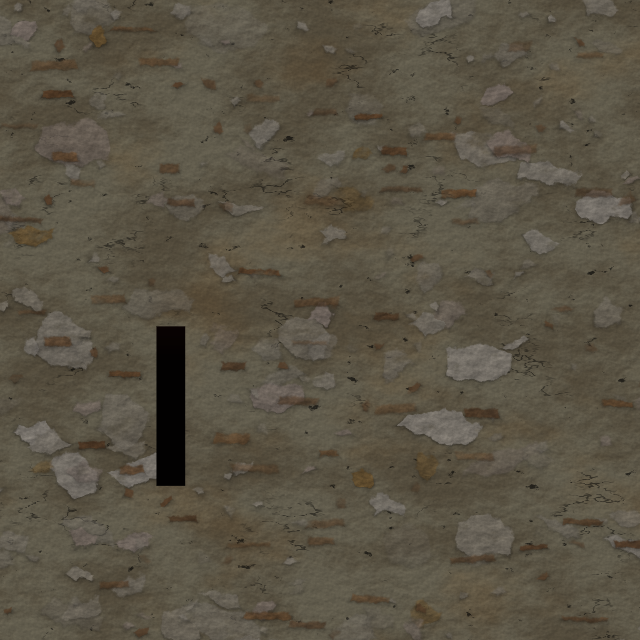
Write a Shadertoy shader that draws this texture.

```glsl
// Weathered rubble wall: mottled lime mortar with pale angular stones, thin
// brick slivers, ochre lumps, cracks and one dark upright slot.
// Jittered grids of noisy polygons are layered over gradient-noise mortar.

const float TAU = 6.2831853;

struct Chip { float dist; float id; vec2 local; };

float hash1(vec2 p) {
    vec3 q = fract(p.xyx * 0.1031);
    q += dot(q, q.yzx + 33.33);
    return fract((q.x + q.y) * q.z);
}

vec2 hash2(vec2 p) {
    return vec2(hash1(p), hash1(p + vec2(57.3, 113.7)));
}

float gradientDot(vec2 cell, vec2 offset) {
    float a = TAU * hash1(cell);
    return dot(vec2(cos(a), sin(a)), offset);
}

float gradientNoise(vec2 p) {
    vec2 i = floor(p), f = p - i;
    vec2 u = f * f * f * (f * (f * 6.0 - 15.0) + 10.0);
    vec2 e = vec2(1.0, 0.0);
    float low = mix(gradientDot(i, f), gradientDot(i + e, f - e), u.x);
    float high = mix(gradientDot(i + e.yx, f - e.yx), gradientDot(i + 1.0, f - 1.0), u.x);
    return 1.4 * mix(low, high, u.y);
}

float fbm(vec2 p) {
    float sum = 0.0, amp = 0.5;
    for (int i = 0; i < 5; i++) {
        sum += amp * gradientNoise(p);
        p = mat2(1.6, 1.2, -1.2, 1.6) * p + 17.1;
        amp *= 0.55;
    }
    return sum;
}

// Ragged displacement that roughens polygon outlines.
vec2 roughen(vec2 p, float freq, float amp) {
    return p + amp * vec2(fbm(p * freq + 40.0), fbm(p * freq + 90.0));
}

// Irregular polygon whose sides touch a randomly dented ellipse.
float polygonDist(vec2 q, vec2 halfSize, float sides, float jitter, vec2 seed) {
    float d = -1.0;
    for (float k = 0.0; k < sides; k++) {
        vec2 r = hash2(seed + k * 7.31);
        float a = TAU * k / sides + jitter * (r.x - 0.5);
        vec2 n = normalize(vec2(cos(a), sin(a)) / halfSize);
        d = max(d, dot(q, n) - length(halfSize * n) * mix(0.7, 1.1, r.y));
    }
    return d;
}

// Nearest chip of a jittered grid; density is the share of filled cells.
Chip scatter(vec2 p, vec2 grid, float density, vec2 halfSize, float sides, float tilt, float seed) {
    Chip best = Chip(1.0, 0.0, vec2(0.0));
    vec2 home = floor(p * grid);
    for (int j = -1; j <= 1; j++)
    for (int i = -1; i <= 1; i++) {
        vec2 cell = home + vec2(i, j);
        vec2 key = cell + seed;
        if (hash1(key + 3.7) > density) continue;
        vec2 q = p - (cell + mix(vec2(0.1), vec2(0.9), hash2(key))) / grid;
        float a = tilt * (2.0 * hash1(key + 9.1) - 1.0);
        q = mat2(cos(a), -sin(a), sin(a), cos(a)) * q;
        vec2 size = halfSize * mix(vec2(0.55), vec2(1.3), hash2(key + 21.9));
        float d = polygonDist(q, size, sides, 0.1 + tilt, key);
        if (d < best.dist) best = Chip(d, hash1(key + 71.3), q / size);
    }
    return best;
}

// Lays a chip over the wall with a shadow below and a worn, partly buried face.
vec3 layChip(vec3 wall, Chip c, vec3 face, float buried, float wear, float pixel) {
    float strength = mix(1.0 - buried, 1.0, fract(c.id * 5.7));
    float under = smoothstep(0.3, -0.9, c.local.y + wear);
    float shadow = exp(-max(c.dist, 0.0) * 380.0) * (0.1 + 0.5 * under) * strength;
    wall *= 1.0 - 0.75 * shadow;
    float soft = pixel + 0.0025 * (1.0 - strength);
    float cover = 1.0 - smoothstep(-soft, soft, c.dist);
    return mix(wall, face, cover * strength * (1.0 - smoothstep(0.1, 0.6, wear) * 0.7));
}

vec3 stoneFace(float id, float grain) {
    vec3 face = mix(vec3(0.41, 0.385, 0.34), vec3(0.47, 0.45, 0.425), id);
    face = mix(face, vec3(0.43, 0.375, 0.35), 0.6 * step(0.8, fract(id * 13.0)));
    return face * (1.0 + 0.2 * grain);
}

vec3 mortar(vec2 p, float grain) {
    float tone = smoothstep(-0.4, 0.3, fbm(p * vec2(5.0, 9.0)) + 0.3 * grain);
    vec3 color = mix(vec3(0.32, 0.29, 0.23), vec3(0.38, 0.36, 0.3), tone);
    float warmth = smoothstep(0.0, 0.5, fbm(p * vec2(4.0, 7.0) + 60.0));
    return color * mix(vec3(1.0), vec3(1.04, 0.98, 0.91), warmth);
}

void mainImage(out vec4 fragColor, in vec2 fragCoord) {
    vec2 p = fragCoord / iResolution.y;
    float pixel = 1.0 / iResolution.y;
    float grain = fbm(p * vec2(45.0, 65.0));
    float wear = fbm(p * vec2(18.0, 26.0) + 30.0);
    vec2 rough = roughen(p, 28.0, 0.014);
    vec2 slight = roughen(p, 60.0, 0.005);
    vec3 wall = mortar(p, grain);

    // Short, mostly level cracks and scattered pits
    float crackLine = abs(fbm(p * vec2(9.0, 24.0) + 11.0));
    float crackArea = smoothstep(0.12, 0.4, fbm(p * 8.0 + 80.0));
    wall *= 1.0 - 0.45 * crackArea * (1.0 - smoothstep(0.0, 0.04, crackLine));
    wall *= 1.0 - 0.6 * smoothstep(0.38, 0.55, fbm(p * vec2(32.0, 48.0) + 140.0));

    // Pale stones from large to small, with ochre lumps and brick slivers
    Chip c = scatter(rough, vec2(6.0, 10.0), 0.45, vec2(0.052, 0.031), 6.0, 0.45, 11.0);
    wall = layChip(wall, c, stoneFace(c.id, grain), 0.75, wear, pixel);
    c = scatter(rough, vec2(8.0, 14.0), 0.1, vec2(0.026, 0.015), 7.0, 0.3, 137.0);
    wall = layChip(wall, c, vec3(0.37, 0.29, 0.17) * (1.0 + 0.35 * grain), 0.6, wear, pixel);
    c = scatter(rough, vec2(11.0, 18.0), 0.3, vec2(0.025, 0.014), 5.0, 0.5, 253.0);
    wall = layChip(wall, c, stoneFace(c.id, grain), 0.65, wear, pixel);
    c = scatter(slight, vec2(24.0, 36.0), 0.18, vec2(0.009, 0.006), 5.0, 0.8, 371.0);
    vec3 pebble = mix(stoneFace(c.id, grain), vec3(0.32, 0.235, 0.16), step(0.65, c.id));
    wall = layChip(wall, c, pebble, 0.7, wear, pixel);
    c = scatter(slight, vec2(9.0, 18.0), 0.3, vec2(0.031, 0.006), 4.0, 0.08, 499.0);
    vec3 brick = mix(vec3(0.27, 0.19, 0.125), vec3(0.36, 0.26, 0.165), c.id);
    wall = layChip(wall, c, brick * (1.0 + 0.35 * grain), 0.65, wear, pixel);

    // Raking light from above and sandy grain
    float relief = grain - fbm((p + vec2(-0.0015, 0.0025)) * vec2(45.0, 65.0));
    wall *= 1.0 + 0.22 * relief + 0.05 * gradientNoise(p * 210.0);

    // Upright slot
    vec2 edge = abs(p - vec2(0.267, 0.3655)) - vec2(0.0225, 0.1245);
    float slot = 1.0 - smoothstep(-0.5 * pixel, 0.5 * pixel, max(edge.x, edge.y));
    vec3 slotColor = vec3(0.006, 0.003, 0.003) + vec3(0.03, 0.006, 0.004) * smoothstep(0.42, 0.5, p.y);
    fragColor = vec4(mix(wall, slotColor, slot), 1.0);
}
```
